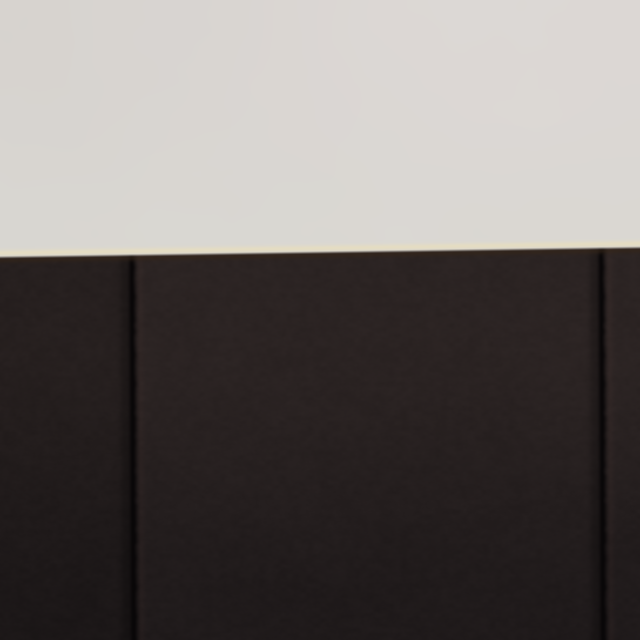
A three.js fragment shader for this texture:

```glsl
// Pale wall above dark grooved panels, divided by a thin, slightly tilted cream edge.
varying vec2 vUv;

const float EDGE_LEFT = 0.5960;
const float EDGE_SLOPE = 0.0150;
const float EDGE_SOFT = 0.0030;
const float CREAM_OFFSET = 0.0085;
const float CREAM_WIDTH = 0.0050;
const float GROOVE_START = 0.2090;
const float GROOVE_SPACING = 0.7335;
const float GROOVE_LEAN = 0.0050;
const float GROOVE_WIDTH = 0.0062;
const float GRAIN = 0.022;

const vec3 WALL_LEFT = vec3(0.842, 0.828, 0.812);
const vec3 WALL_RIGHT = vec3(0.862, 0.844, 0.832);
const vec3 WALL_LOW = vec3(0.850, 0.844, 0.822);
const vec3 CREAM = vec3(0.900, 0.865, 0.755);
const vec3 BROWN = vec3(0.205, 0.145, 0.095);
const vec3 PANEL_TOP = vec3(0.170, 0.140, 0.137);
const vec3 PANEL_LOW = vec3(0.122, 0.102, 0.104);
const vec3 GROOVE = vec3(0.030, 0.022, 0.026);

float hash(vec2 p) {
  p = fract(p * vec2(0.1031, 0.1137));
  p += dot(p, p.yx + 33.33);
  return fract((p.x + p.y) * p.x * 17.0);
}

float noise(vec2 p) {
  vec2 cell = floor(p);
  vec2 f = fract(p);
  f = f * f * (3.0 - 2.0 * f);
  float low = mix(hash(cell), hash(cell + vec2(1.0, 0.0)), f.x);
  float high = mix(hash(cell + vec2(0.0, 1.0)), hash(cell + 1.0), f.x);
  return mix(low, high, f.y);
}

float fbm(vec2 p) {
  float sum = 0.0;
  float weight = 0.5;
  for (int i = 0; i < 4; i++) {
    sum += weight * noise(p);
    p = mat2(0.8, 0.6, -0.6, 0.8) * p * 2.03 + 7.1;
    weight *= 0.5;
  }
  return sum / 0.9375;
}

float bell(float d, float width) {
  return exp(-d * d / (width * width));
}

vec3 wallColor(vec2 uv) {
  vec3 wall = mix(WALL_LEFT, WALL_RIGHT, smoothstep(0.0, 0.75, uv.x));
  wall = mix(wall, WALL_LOW, 0.7 * smoothstep(0.9, 0.62, uv.y));
  return wall + 0.006 * (fbm(uv * 5.0) - 0.5);
}

vec3 panelColor(vec2 uv) {
  // Broad light falls off downward and toward the left panel.
  vec3 panel = mix(PANEL_LOW, PANEL_TOP, smoothstep(0.0, 0.5, uv.y));
  panel *= mix(0.88, 1.0, smoothstep(0.19, 0.23, uv.x));

  // Woven grain with soft mottling.
  float weave = fbm(uv * vec2(95.0, 130.0)) - 0.5;
  float mottle = fbm(uv * 14.0 + 3.0) - 0.5;
  panel += vec3(1.0, 0.88, 0.86) * (GRAIN * weave + 0.012 * mottle);

  // Grooves repeat across, with a shadow on the left and a faint lip on the right.
  float x = uv.x - GROOVE_START + GROOVE_LEAN * uv.y;
  float d = x - GROOVE_SPACING * floor(x / GROOVE_SPACING + 0.5);
  float ragged = d + 0.002 * (noise(vec2(9.0, uv.y * 110.0)) - 0.5) * step(0.0, d);
  panel *= 1.0 - 0.22 * bell(d + 0.012, 0.008);
  panel += vec3(0.022, 0.013, 0.011) * bell(d - 0.012, 0.006);
  return mix(panel, GROOVE, 0.95 * bell(ragged, GROOVE_WIDTH));
}

void main() {
  float above = vUv.y - EDGE_LEFT - EDGE_SLOPE * vUv.x;
  vec3 wall = wallColor(vUv);
  vec3 panel = panelColor(vUv);

  // Cream highlight above the join and a brown fringe below it.
  wall = mix(wall, CREAM, 0.9 * bell(above - CREAM_OFFSET, CREAM_WIDTH));
  panel = mix(panel, BROWN, 0.6 * bell(above + 0.002, 0.005));

  float blend = smoothstep(-EDGE_SOFT, EDGE_SOFT, above - 0.002);
  gl_FragColor = vec4(mix(panel, wall, blend), 1.0);
}
```
